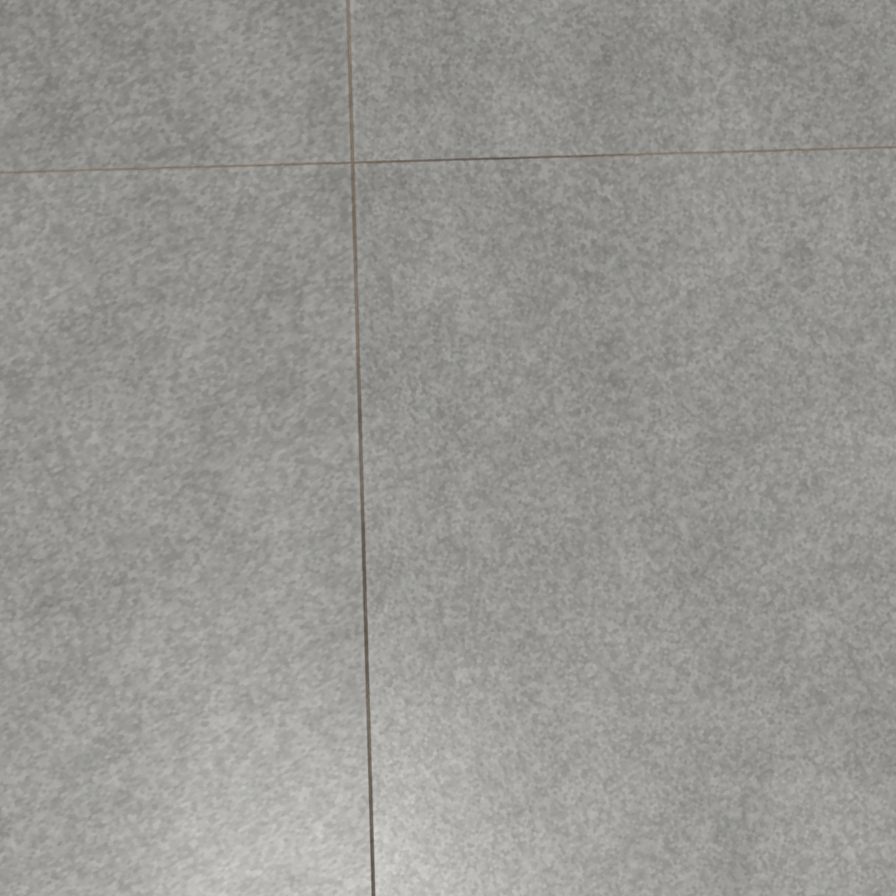
Give the GLSL for this texture, as a WebGL 1 fragment shader.

```glsl
precision highp float;
uniform vec2 u_resolution;

#define CROSSING vec2(0.3935, 0.8185)
#define TILT 0.0286
#define TILE_PITCH 0.92
#define JOINT_HALF_WIDTH vec2(0.0020, 0.0013)
#define STONE vec3(0.563, 0.561, 0.545)
#define GROUT_LIGHT vec3(0.51, 0.46, 0.41)
#define GROUT_DARK vec3(0.34, 0.31, 0.28)
#define GLOW_CENTRE vec2(0.36, -0.04)
#define GLOW_RADIUS vec2(0.25, 0.27)
#define GLOW_STRENGTH 0.165
#define GRAIN_STRENGTH 0.125
#define MOTTLE_STRENGTH 0.036

float hash(vec2 p) {
  vec3 q = fract(vec3(p.xyx) * 0.1031);
  q += dot(q, q.yzx + 33.33);
  return fract((q.x + q.y) * q.z);
}

// Blend of random values around jittered cell points, from -0.5 to 0.5
float cellNoise(vec2 p) {
  vec2 cell = floor(p);
  vec2 local = p - cell;
  float total = 0.0;
  float weights = 0.0;
  for (int y = -1; y <= 1; y++) {
    for (int x = -1; x <= 1; x++) {
      vec2 offset = vec2(float(x), float(y));
      vec2 id = cell + offset;
      vec2 jitter = vec2(hash(id + 17.3), hash(id + 71.9));
      vec2 d = offset + 0.15 + 0.7 * jitter - local;
      float w = exp(-5.0 * dot(d, d));
      total += w * hash(id + 5.1);
      weights += w;
    }
  }
  return total / weights - 0.5;
}

// Fine stone grain, drawn out along a slanted direction by "stretch"
float grain(vec2 p, float stretch) {
  vec2 along = vec2(0.89, 0.456);
  vec2 g = vec2(dot(p, along) / stretch, dot(p, vec2(-along.y, along.x)));
  return 0.75 * cellNoise(g * 270.0) + 0.42 * cellNoise(g * 145.0 + 40.0);
}

// Soft clouds with faint upright streaks
float mottle(vec2 p) {
  return cellNoise(p * vec2(11.0, 7.0) + 60.0)
       + 0.7 * cellNoise(p * vec2(27.0, 20.0) + 90.0)
       + 0.6 * cellNoise(p * 55.0 + 130.0);
}

void main() {
  vec2 p = gl_FragCoord.xy / u_resolution;
  float pixel = 1.0 / min(u_resolution.x, u_resolution.y);

  // Tilted tile grid
  vec2 d = p - CROSSING;
  vec2 q = vec2(d.x + TILT * d.y, d.y - TILT * d.x);
  vec2 tile = floor(q / TILE_PITCH);
  vec2 jointDist = abs(fract(q / TILE_PITCH + 0.5) - 0.5) * TILE_PITCH;

  // Stone surface, with grain and tone differing between tiles
  float stretch = mix(1.0, 1.35, mod(tile.x, 2.0));
  vec2 surface = q + 3.0 + 1.7 * (tile + 2.0);
  float texture = GRAIN_STRENGTH * grain(surface, stretch)
                + MOTTLE_STRENGTH * mottle(surface);
  float tone = 0.008 * (hash(tile + 9.0) - 0.5);

  // Reflected light pooling at the lower edge
  vec2 g = (p - GLOW_CENTRE) / GLOW_RADIUS;
  float light = GLOW_STRENGTH * exp(-dot(g, g)) + 0.042 * (0.85 - p.y);
  vec3 color = STONE + texture + tone + light;

  // Pale worn lip beside the joints
  vec2 lip = exp(-pow(abs(jointDist - 0.0045) / 0.0018, vec2(2.0)));
  color += 0.02 * max(lip.x, 0.4 * lip.y);

  // Thin grout lines, stained unevenly along their length
  vec2 joint = 1.0 - smoothstep(JOINT_HALF_WIDTH - pixel, JOINT_HALF_WIDTH + pixel, jointDist);
  float patches = cellNoise(q * 16.0 + 200.0);
  float upright = clamp(0.75 - 0.45 * p.y + 0.8 * patches, 0.0, 1.0);
  float fromMiddle = abs(p.x - 0.5) / 0.15;
  float level = clamp(0.75 * exp(-fromMiddle * fromMiddle) + 0.7 * patches, 0.0, 1.0);
  vec3 grit = vec3(0.6 * texture);
  color = mix(color, mix(GROUT_LIGHT, GROUT_DARK, level) + grit, 0.85 * joint.y);
  color = mix(color, mix(GROUT_LIGHT, GROUT_DARK, upright) + grit, 0.88 * joint.x);

  gl_FragColor = vec4(clamp(color, 0.0, 1.0), 1.0);
}
```
